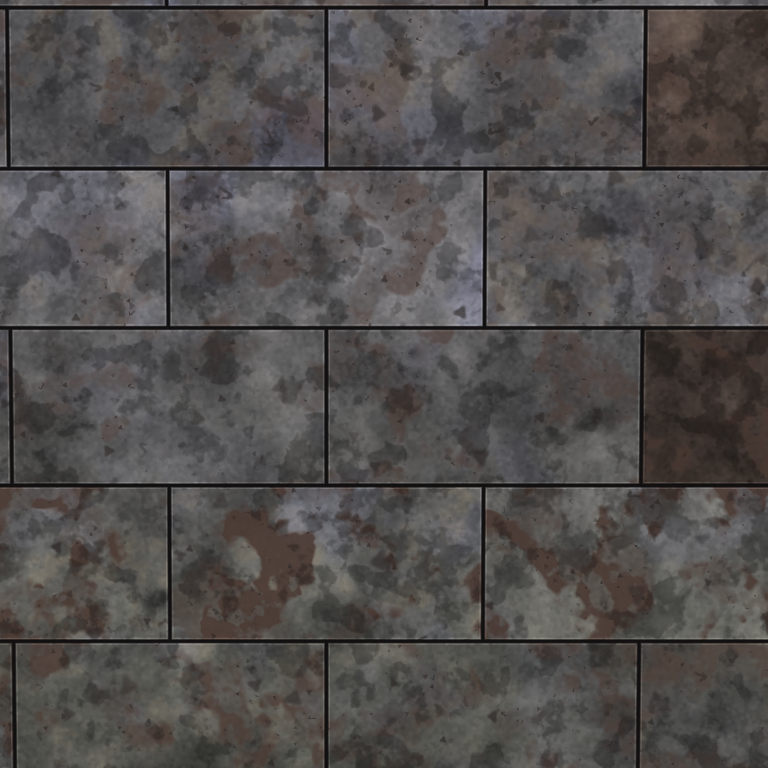
Give the GLSL for this texture, as a three.js fragment shader.

```glsl
// Slate-grey stone tiles in a half-offset running bond with thin black joints.
// Joint distances give grout and bevel; smoothed cellular noise gives clouds and
// rust, while scattered cells give pits and small ring-shaped marks.
varying vec2 vUv;

const float JOINT_HALF = 0.0023;
const float JOINT_SOFT = 0.0012;
const float BEVEL_WIDTH = 0.0016;
const float COURSE_HEIGHT = 0.206;
const float FIRST_JOINT = 0.165;     // height of the lowest full bed joint
const float JOINT_AXIS = 0.425;      // upright joint unaffected by the taper
const vec2 TILE_PITCH = vec2(0.4055, 0.4160); // tile width at bottom and top

const vec3 GROUT = vec3(0.065, 0.06, 0.06);
const vec3 OLIVE_GREY = vec3(0.335, 0.335, 0.315);
const vec3 COOL_GREY = vec3(0.395, 0.390, 0.400);
const vec3 BLUE_GLAZE = vec3(0.39, 0.40, 0.49);
const vec3 OCHRE = vec3(0.38, 0.345, 0.285);
const vec3 RUST = vec3(0.285, 0.215, 0.19);
const vec3 OXIDE = vec3(0.285, 0.235, 0.205);
const vec3 PIT = vec3(0.165, 0.145, 0.14);

vec3 hash3(vec2 p) {
  vec3 q = fract(p.xyx * vec3(0.1031, 0.1030, 0.0973));
  q += dot(q, q.yxz + 33.33);
  return fract((q.xxy + q.yzz) * q.zyx);
}

// Cellular noise blended smoothly between jittered points
float cells(vec2 p) {
  vec2 id = floor(p), f = p - id;
  vec2 sum = vec2(0.0);
  for (int j = -1; j <= 1; j++) {
    for (int i = -1; i <= 1; i++) {
      vec2 g = vec2(float(i), float(j));
      vec3 h = hash3(id + g);
      vec2 d = g + h.xy - f;
      sum += exp(-6.0 * dot(d, d)) * vec2(h.z, 1.0);
    }
  }
  return sum.x / sum.y;
}

float clouds(vec2 p) {
  float total = 0.0, gain = 0.5;
  for (int i = 0; i < 4; i++) {
    total += gain * cells(p);
    p = mat2(1.6, 1.2, -1.2, 1.6) * p + 17.3;
    gain *= 0.55;
  }
  return total / 1.01;
}

// Sparse pits; some cells hold a broken ring instead of a filled spot
float pits(vec2 p, float density) {
  vec2 id = floor(p), f = p - id;
  float mask = 0.0;
  for (int j = -1; j <= 1; j++) {
    for (int i = -1; i <= 1; i++) {
      vec2 g = vec2(float(i), float(j));
      vec3 h = hash3(id + g + 71.0), k = hash3(id + g + 139.0);
      vec2 d = g + h.xy - f;
      float angle = atan(d.y, d.x) + 6.283 * k.x;
      float r = length(d * vec2(1.0, 0.75 + 0.6 * k.y)) * (1.0 + 0.25 * sin(3.0 * angle));
      float radius = mix(0.12, 0.34, k.z * k.z);
      float spot = 1.0 - smoothstep(0.45 * radius, radius, r);
      float ring = 1.0 - smoothstep(0.03, 0.11, abs(r - 0.8 * radius));
      ring *= smoothstep(-0.6, 0.3, cos(angle));
      float mark = mix(spot, ring, step(0.7, k.y));
      mask = max(mask, mark * step(h.z, density) * (0.5 + 0.5 * k.x));
    }
  }
  return mask;
}

void main() {
  // Running bond with a slight taper toward the bottom
  float rise = vUv.y - FIRST_JOINT;
  float pitch = mix(TILE_PITCH.x, TILE_PITCH.y, vUv.y);
  float course = rise / (0.2018 + 0.0054 * rise);
  float row = floor(course);
  float odd = mod(row, 2.0);
  vec2 grid = vec2((vUv.x - JOINT_AXIS) / pitch + 0.5 * (1.0 - odd), course);
  vec2 tile = floor(grid), f = grid - tile;
  vec2 edge = min(f, 1.0 - f) * vec2(pitch, COURSE_HEIGHT);
  float joint = min(edge.x, edge.y);

  // Each tile samples its own stretch of stone
  vec3 seed = hash3(tile + 23.0);
  vec2 p = vUv + floor(seed.xy * 40.0);
  float broad = clouds(p * 9.0);
  float mottle = clouds(p * 26.0 + 5.0);
  float stain = clouds(p * 14.0 + 31.0);
  float grain = cells(p * 190.0);

  // Body colour by height, course and tile
  vec3 stone = mix(OLIVE_GREY, COOL_GREY, smoothstep(0.05, 0.75, vUv.y));
  stone = mix(stone, OCHRE, 0.4 * smoothstep(0.52, 0.72, mottle) * seed.y);
  float glaze = smoothstep(0.50, 0.70, clouds(p * 8.0 + 53.0));
  stone = mix(stone, BLUE_GLAZE, 0.7 * glaze * mix(0.2, 1.0, vUv.y * seed.z));
  float oxidised = odd * step(0.5, tile.x) * step(0.5, row);
  stone = mix(stone, OXIDE * mix(0.82, 1.12, smoothstep(0.4, 0.9, vUv.y)), 0.85 * oxidised);
  stone *= 1.0 + 0.055 * (1.0 - 2.0 * odd) + 0.08 * (seed.x - 0.5);
  stone *= 1.0 + 0.65 * (broad - 0.5) + 0.5 * (mottle - 0.5) + 0.16 * (grain - 0.5);

  // Rust gathers in the lower courses, dark stains and pits everywhere
  float rustiness = 0.15 + 0.25 * seed.z + 0.5 * exp(-1.2 * row * row);
  float rust = smoothstep(0.49, 0.64, stain) * (0.4 + smoothstep(0.4, 0.6, mottle));
  stone = mix(stone, RUST, min(rust * rustiness, 0.85));
  stone *= 1.0 - 0.25 * smoothstep(0.52, 0.68, clouds(p * 30.0 + 83.0));
  float wear = smoothstep(0.36, 0.60, stain);
  float marks = max(pits(p * 26.0, 0.13), pits(p * 75.0 + 9.0, 0.22) * wear);
  stone = mix(stone, PIT, 0.65 * marks);

  // Worn pale bevel, then the joint
  float bevel = 1.0 - smoothstep(0.0, BEVEL_WIDTH, abs(joint - JOINT_HALF - BEVEL_WIDTH));
  stone += 0.10 * bevel * (0.5 + grain * 0.7);
  float face = smoothstep(JOINT_HALF - JOINT_SOFT, JOINT_HALF + JOINT_SOFT, joint);
  gl_FragColor = vec4(mix(GROUT, stone, face), 1.0);
}
```
